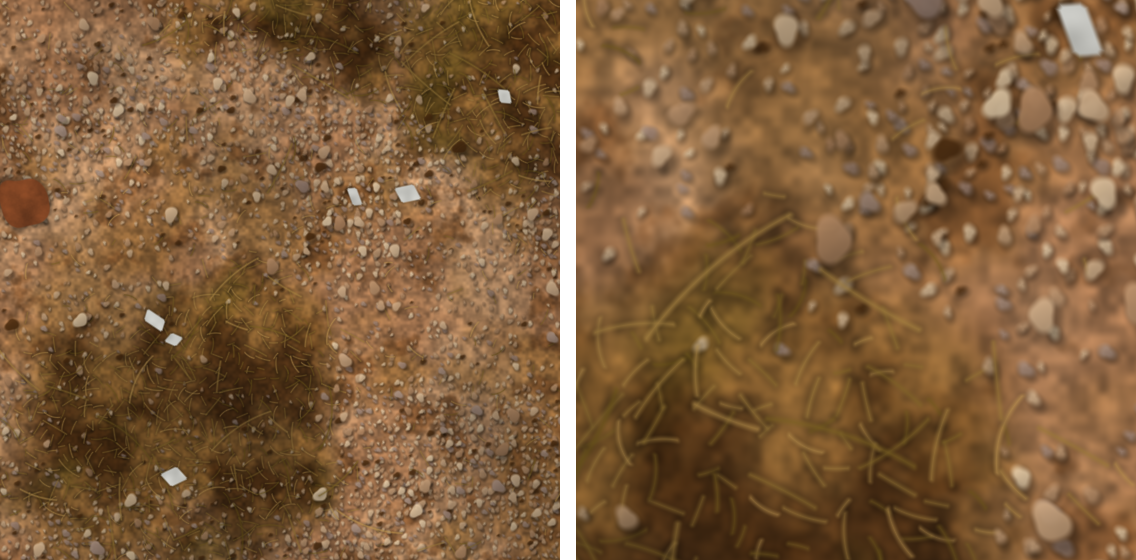
Left, the full canvas; right, a detail of the centre.
Write a WebGL 2 fragment shader that draws this texture.

```glsl
#version 300 es
precision highp float;

#define SOFTNESS 0.0022
#define GRAIN 0.62
#define BROAD 0.60
#define SHADOW 0.30
#define PEBBLE_AMOUNT 0.80
#define STRAW_AMOUNT 0.85
#define SCRAPS 6

uniform vec2 u_resolution;
out vec4 fragColor;

const vec3 SOIL = vec3(0.55, 0.39, 0.265);
const vec3 SAND = vec3(0.645, 0.495, 0.36);
const vec3 EARTH = vec3(0.39, 0.245, 0.125);
const vec3 MOSS = vec3(0.50, 0.35, 0.165);
const vec3 DARK = vec3(0.25, 0.145, 0.05);
const vec3 STONE = vec3(0.75, 0.66, 0.54);

vec3 hash3(vec2 p) {
  vec3 q = fract(p.xyx * vec3(0.1031, 0.1030, 0.0973));
  q += dot(q, q.yxz + 33.33);
  return fract((q.xxy + q.yzz) * q.zyx);
}

float noise(vec2 p) {
  vec2 i = floor(p), f = fract(p);
  f = f * f * (3.0 - 2.0 * f);
  return mix(mix(hash3(i).x, hash3(i + vec2(1, 0)).x, f.x),
             mix(hash3(i + vec2(0, 1)).x, hash3(i + vec2(1, 1)).x, f.x), f.y);
}

float fbm(vec2 p) {
  float sum = 0.0, amp = 0.5;
  for (int i = 0; i < 4; i++) {
    sum += amp * noise(p);
    p = mat2(1.6, 1.2, -1.2, 1.6) * p + 7.3;
    amp *= 0.5;
  }
  return sum / 0.9375;
}

vec2 rotate(vec2 p, float a) {
  return vec2(cos(a) * p.x + sin(a) * p.y, cos(a) * p.y - sin(a) * p.x);
}

// Overgrown ground: a wide patch, a corner and a tuft on the upper rim
float grassCover(vec2 p) {
  p += 0.16 * (vec2(noise(p * 9.0), noise(p * 9.0 + 40.0)) - 0.5);
  float patchArea = 1.0 - length((p - vec2(0.31, 0.26)) / vec2(0.30, 0.27));
  float corner = 1.0 - length((p - vec2(0.98, 0.92)) / vec2(0.32, 0.32));
  float rim = 1.0 - length((p - vec2(0.50, 1.0)) / vec2(0.24, 0.18));
  return smoothstep(-0.1, 0.40, max(patchArea, max(corner, rim)));
}

// Gravel is dense in drifts and sparse on trodden soil
float gravelCover(vec2 p) {
  float drift = smoothstep(0.25, 0.65, noise(p * 5.0 + 11.0));
  float band = smoothstep(0.05, 0.16, abs(p.y - 0.47 + 0.08 * p.x));
  return (0.3 + 0.7 * drift) * (0.35 + 0.65 * band) * (1.0 - 0.85 * grassCover(p));
}

void pebbles(inout vec3 col, vec2 p, float cells, float amount, float opacity, float seed) {
  vec2 cell = floor(p * cells);
  float edge = SOFTNESS * cells;
  for (int n = 0; n < 9; n++) {
    vec2 id = cell + vec2(n % 3 - 1, n / 3 - 1);
    vec3 place = hash3(id + seed), look = hash3(id + seed + 57.0);
    if (place.z > amount * gravelCover((id + 0.5) / cells)) continue;
    vec2 d = p * cells - id - 0.2 - 0.6 * place.xy;
    vec2 size = mix(0.18, 0.40, look.x * look.x) * vec2(0.85, 1.2);
    float turn = (look.y - 0.5) * 2.4;
    vec2 r = rotate(d, turn);
    float lump = 1.0 + 0.10 * cos(3.0 * atan(r.y, r.x) + 6.3 * look.z);
    float dist = (length(r / size) - lump) * size.x;
    vec2 s = rotate(d - vec2(0.10, -0.16), turn);
    float shade = (length(s / size) - 1.0) * size.x;
    col *= 1.0 - SHADOW * smoothstep(edge + 0.1, -edge, shade);
    vec3 tint = mix(SOIL, STONE, 0.2 + 0.95 * look.z);
    tint = mix(tint, vec3(0.53, 0.45, 0.42), step(0.82, look.y) * 0.8);
    tint = mix(tint, DARK, step(look.y, 0.06));
    tint *= 1.0 + 0.3 * dot(d, vec2(-0.4, 0.9));
    col = mix(col, tint, opacity * smoothstep(edge, -edge, dist));
  }
}

void straws(inout vec3 col, vec2 p, float cells, float width, float bare, float seed) {
  vec2 cell = floor(p * cells);
  for (int n = 0; n < 9; n++) {
    vec2 id = cell + vec2(n % 3 - 1, n / 3 - 1);
    vec3 place = hash3(id + seed), look = hash3(id + seed + 91.0);
    float cover = grassCover((id + 0.5) / cells);
    if (place.z > STRAW_AMOUNT * mix(bare, 1.0, cover)) continue;
    vec2 d = rotate(p * cells - id - 0.2 - 0.6 * place.xy, 3.1416 * look.x);
    float reach = 0.2 + 0.5 * look.y;
    d.y += (look.z - 0.5) * 0.7 * d.x * d.x;
    d.x = max(abs(d.x) - reach, 0.0);
    float dist = length(d) / cells - width;
    vec3 tint = mix(vec3(0.38, 0.30, 0.08), vec3(0.70, 0.55, 0.30), look.z);
    col *= 1.0 - 0.12 * smoothstep(0.006, 0.0, dist);
    col = mix(col, tint, 0.65 * smoothstep(SOFTNESS, -SOFTNESS, dist));
  }
}

void main() {
  vec2 p = gl_FragCoord.xy / u_resolution;
  float cover = grassCover(p);

  // Soil, moss and fine grain
  float grain = 0.6 * noise(p * 80.0) + 0.4 * noise(p * 170.0 + 31.0);
  vec3 col = mix(SOIL, SAND, smoothstep(0.32, 0.65, fbm(p * 7.0)));
  col = mix(col, MOSS, 0.6 * smoothstep(0.48, 0.72, fbm(p * 6.0 + 23.0)));
  col = mix(col, EARTH, 0.7 * smoothstep(0.52, 0.75, fbm(p * 26.0 + 5.0)));
  vec3 turf = mix(MOSS, DARK, smoothstep(0.3, 0.72, fbm(p * 15.0 + 61.0)));
  turf = mix(turf, vec3(0.29, 0.25, 0.06), 0.5 * smoothstep(0.5, 0.75, fbm(p * 8.0 + 77.0)));
  col = mix(col, turf, 0.9 * cover);
  col *= 1.0 + GRAIN * (grain - 0.5);

  // Litter from fine to coarse
  pebbles(col, p, 84.0, PEBBLE_AMOUNT, 0.75, 3.0);
  straws(col, p, 48.0, 0.0008, 0.16, 19.0);
  pebbles(col, p, 54.0, PEBBLE_AMOUNT * 0.65, 0.82, 131.0);
  straws(col, p, 28.0, 0.0010, 0.08, 211.0);
  pebbles(col, p, 32.0, PEBBLE_AMOUNT * 0.28, 0.88, 307.0);
  straws(col, p, 11.0, 0.0014, 0.06, 401.0);

  // Uneven tone over the ground
  col *= 1.05 + BROAD * (fbm(p * 4.5 + 3.0) - 0.5) - 0.08 * cover;

  // Rusty flat stone
  vec2 b = p - vec2(0.042, 0.64);
  float slab = length(max(abs(rotate(b, 0.2)) - 0.014, 0.0)) - 0.033;
  slab += 0.012 * (noise(p * 28.0) - 0.5);
  col *= 1.0 - SHADOW * smoothstep(0.010, -0.004, slab);
  vec3 rust = vec3(0.47, 0.25, 0.13) * (0.7 + 0.6 * fbm(p * 40.0));
  col = mix(col, rust, smoothstep(SOFTNESS, -SOFTNESS, slab + 0.003));

  // Pale scraps
  for (int i = 0; i < SCRAPS; i++) {
    vec3 place = hash3(vec2(i, 5.0) * 13.0), look = hash3(vec2(i, 9.0) * 17.0);
    vec2 d = rotate(p - 0.08 - 0.84 * place.xy, 3.1416 * place.z);
    d.x += 0.3 * d.y;
    vec2 box = abs(d) - mix(vec2(0.008), vec2(0.026, 0.017), look.xy);
    float dist = max(max(box.x, box.y), (box.x + box.y) * 0.7 + 0.002);
    vec3 paper = vec3(0.76, 0.76, 0.74) + 0.15 * (noise(p * 70.0) - 0.5);
    col *= 1.0 - 0.2 * smoothstep(0.006, 0.0, dist);
    col = mix(col, paper, smoothstep(SOFTNESS, -SOFTNESS, dist));
  }
  fragColor = vec4(clamp(col, 0.0, 1.0), 1.0);
}
```
